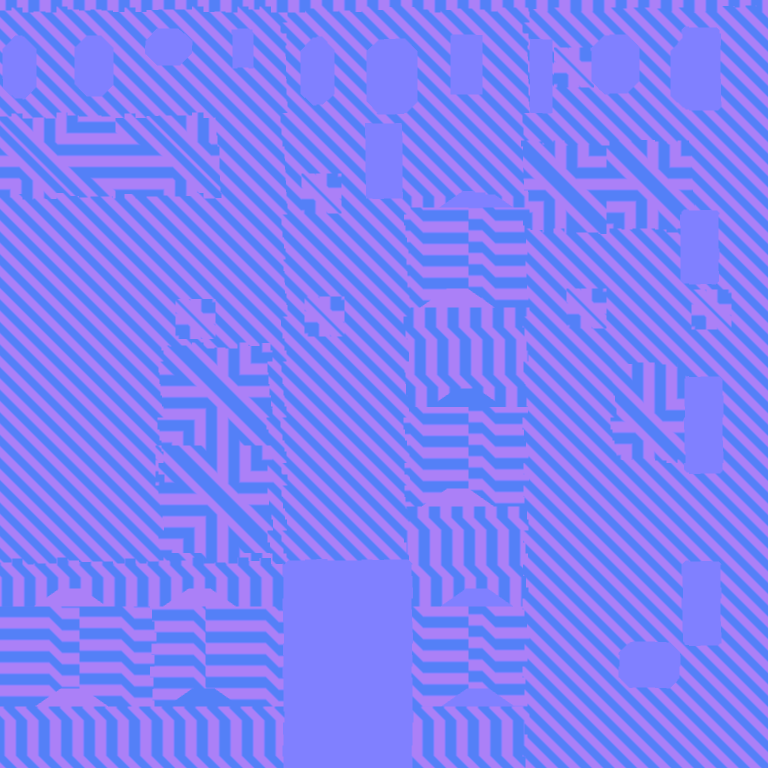
Write a three.js fragment shader that draws this texture map.

```glsl
// Normal map of diagonal grooves broken by maze-like patches and flat plates.
varying vec2 vUv;

const float GROOVES = 34.0;     // grooves across the canvas
const float EDGE = 0.0013;      // softness of a groove edge
const float BAND = 0.13;        // height of one maze band

float hash(vec2 p) {
  p = fract(p * vec2(0.1031, 0.1137) + 0.37);
  p += dot(p, p.yx + 33.33);
  return fract((p.x + p.y) * p.x * 17.3);
}

// Chamfered box: negative inside.
float plate(vec2 p, vec2 center, vec2 halfSize, float bevel) {
  vec2 d = abs(p - center) - halfSize;
  return max(max(d.x, d.y), (d.x + d.y + bevel) * 0.707);
}

bool inside(vec2 p, vec2 low, vec2 high) {
  return all(greaterThan(p, low)) && all(lessThan(p, high));
}

// Flat treads joined by short ramps, used to kink straight grooves.
float stair(float x, float tread, float rise) {
  float k = x / tread;
  return rise * floor(k) + min(fract(k) * tread, rise);
}

// Nested corners around a cross, with slanted joints.
float star(vec2 q, float joint) {
  vec2 a = abs(q);
  return min(min(a.x, a.y), abs(q.x + q.y) - joint);
}

// Groove slope from -1 to 1 for a height field measured in canvas units.
float groove(float height) {
  float k = abs(fract(height * GROOVES) - 0.5) - 0.25;
  return clamp(k / (GROOVES * EDGE), -1.0, 1.0);
}

// Alternating level and upright grooves with solid wedges between them.
float maze(vec2 p, float columnCenter) {
  float k = (p.y - 0.08) / BAND;
  float row = floor(k);
  float rowY = fract(k) * BAND;
  float side = hash(vec2(row, floor(columnCenter * 40.0)));
  float wedgeX = abs(p.x - columnCenter - 0.03 * (side - 0.5));
  if (rowY < min(0.024, (0.048 - wedgeX) * 0.7)) {
    return side < 0.35 ? 1.0 : (side < 0.7 ? -1.0 : 0.0);
  }
  float halfStep = step(columnCenter, p.x) * 0.4 / GROOVES;
  if (mod(row, 2.0) < 0.5) {
    return groove(p.y + stair(p.x + 0.03, 0.094, 0.017) + halfStep);
  }
  return groove(p.x + stair(p.y, 0.062, 0.016));
}

// Plates along the top row, down the right side, and a few large ones.
float plates(vec2 p) {
  float d = plate(p, vec2(0.453, 0.125), vec2(0.084, 0.146), 0.006);
  d = min(d, plate(p, vec2(0.5, 0.79), vec2(0.024, 0.049), 0.0));
  d = min(d, plate(p, vec2(0.846, 0.134), vec2(0.04, 0.03), 0.014));
  for (int i = 0; i < 10; i++) {
    float n = float(i);
    float a = hash(vec2(n, 3.0));
    float b = hash(vec2(n, 8.0));
    vec2 c = vec2(0.025 + 0.097 * n, 0.945 - 0.05 * b);
    vec2 size = vec2(0.012 + 0.024 * a, 0.02 + 0.032 * b);
    d = min(d, plate(p, c, size, 0.016 * step(0.4, a)));
  }
  for (int i = 0; i < 4; i++) {
    float n = float(i);
    float a = hash(vec2(n, 21.0));
    vec2 c = vec2(0.915 + 0.008 * (a - 0.5), 0.215 + 0.232 * n);
    d = min(d, plate(p, c, vec2(0.025, 0.048 + 0.022 * a), 0.004));
  }
  return d;
}

float slopeAt(vec2 p) {
  // Ragged seams between the regions
  vec2 teeth = vec2(hash(vec2(floor(p.y * 68.0), 5.0)), hash(vec2(floor(p.x * 68.0), 9.0)));
  vec2 e = p + 0.01 * (teeth - 0.5);
  if (plates(p + 0.2 * (e - p)) < 0.0) return 0.0;
  if (e.y > 0.988) return groove(p.x);

  // Maze columns
  if (inside(e, vec2(0.53, -1.0), vec2(0.685, 0.75))) return maze(p, 0.61);
  if (inside(e, vec2(-1.0, -1.0), vec2(0.2, 0.27))) return maze(p, 0.104);
  if (inside(e, vec2(0.19, -1.0), vec2(0.375, 0.27))) return maze(p, 0.268);

  // Rows of stars
  if (inside(e, vec2(0.21, 0.26), vec2(0.352, 0.55)))
    return groove(star(vec2(p.x - 0.29, mod(p.y - 0.28, 0.14) - 0.07), 0.02));
  if (inside(e, vec2(-1.0, 0.745), vec2(0.285, 0.85)))
    return groove(star(vec2(mod(p.x + 0.05, 0.2) - 0.1, p.y - 0.79), 0.025));
  if (inside(e, vec2(0.68, 0.7), vec2(0.9, 0.815)))
    return groove(star(vec2(mod(p.x - 0.67, 0.12) - 0.06, p.y - 0.76), 0.02));
  if (inside(e, vec2(0.8, 0.4), vec2(0.895, 0.525)))
    return groove(star(p - vec2(0.845, 0.444), 0.018));

  // Small scattered flaws in the diagonal field
  vec2 cell = floor(p / 0.165);
  vec2 q = p - (cell + 0.3 + 0.4 * hash(cell + 4.0)) * 0.165;
  if (hash(cell + 13.0) < 0.22 && max(abs(q.x), abs(q.y)) < 0.026) return groove(star(q, 0.01));

  float shift = 0.007 * step(0.37, e.x) + 0.009 * step(0.685, e.x);
  return groove(p.x + p.y + shift);
}

void main() {
  // Four samples soften the seams
  vec3 color = vec3(0.0);
  for (int i = 0; i < 4; i++) {
    vec2 corner = vec2(mod(float(i), 2.0), floor(float(i) * 0.5)) - 0.5;
    float slope = slopeAt(vUv + corner * 0.001);
    color += 0.25 * vec3(0.5 + 0.17 * slope, 0.5, 1.0 - 0.03 * slope * slope);
  }
  gl_FragColor = vec4(color, 1.0);
}
```
